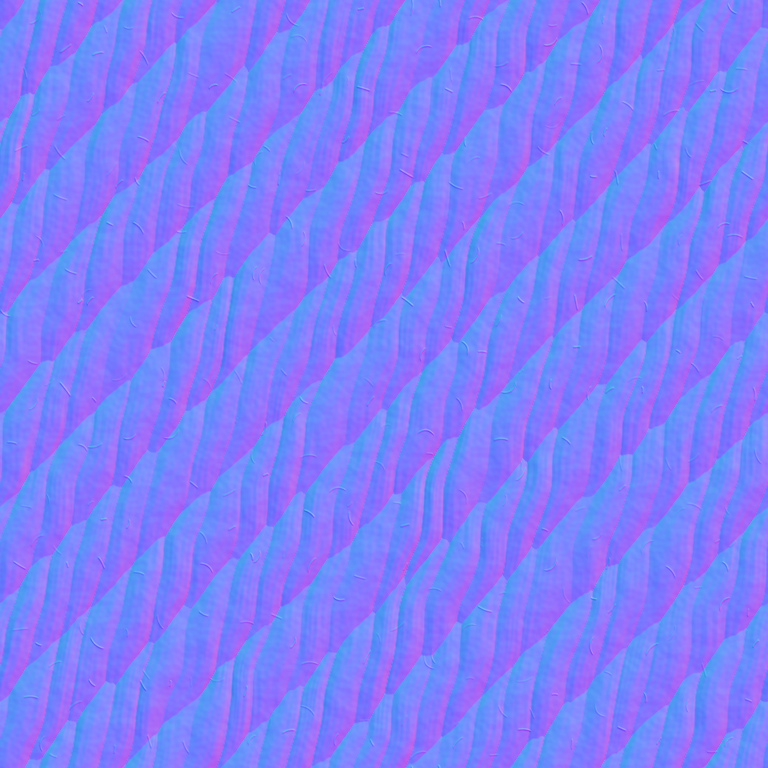
Give the GLSL for this texture map, as a Shadertoy shader.

```glsl
// Tangent-space normal map of eight diagonal twisted ropes lying side by side.
// A height field (rope profile, helical strands, fibres, loose hairs) is built
// from wrapping formulas, then differentiated into normals encoded as colour.

vec2 hash2(vec2 cell) {
    vec3 p = fract(cell.xyx * vec3(0.1031, 0.1030, 0.0973));
    p += dot(p, p.yzx + 33.33);
    return fract((p.xx + p.yz) * p.zy);
}

float cornerRamp(vec2 cell, vec2 offset, vec2 period) {
    float angle = 6.2832 * hash2(mod(cell, period) + 7.0).x;
    return dot(vec2(cos(angle), sin(angle)), offset);
}

// Gradient noise that repeats after a whole number of cells
float gradientNoise(vec2 p, vec2 period) {
    vec2 cell = floor(p), f = p - cell;
    vec2 blend = f * f * f * (f * (f * 6.0 - 15.0) + 10.0);
    vec2 e = vec2(1.0, 0.0);
    float low = mix(cornerRamp(cell, f, period),
                    cornerRamp(cell + e.xy, f - e.xy, period), blend.x);
    float high = mix(cornerRamp(cell + e.yx, f - e.yx, period),
                     cornerRamp(cell + e.xx, f - e.xx, period), blend.x);
    return mix(low, high, blend.y);
}

// One rope: w runs from -1 at its upper left side to 1 at its lower right
float ropeHeight(vec2 p, float w, float id, float wander) {
    // Strand coordinate follows a helix, twenty turns per rope
    float t = 20.0 * (p.x + 0.02 * asin(clamp(0.8 * w, -1.0, 1.0)));
    t += 20.0 * hash2(vec2(id, 3.0)).x + wander;
    t += 0.55 * gradientNoise(vec2(t * 0.5, id + 0.5), vec2(10.0, 8.0));

    float strand = mod(floor(t), 20.0);
    float q = 2.0 * fract(t) - 1.0;
    float bulge = mix(0.0020, 0.0037, hash2(vec2(strand, id + 40.0)).x);
    float height = bulge * (1.0 - q * q) - 0.006 * w * w;

    // Yarn folds and finer fibres drawn out along the strand
    height += 0.0010 * gradientNoise(vec2(t * 2.0, p.y * 7.0 + id * 3.0), vec2(40.0, 7.0));
    height += 0.0006 * gradientNoise(vec2(t * 6.0, p.y * 16.0 + id * 5.0), vec2(120.0, 16.0));
    return height;
}

// Short curved hairs scattered on a wrapping grid
float hairHeight(vec2 p) {
    vec2 g = p * 18.0, cell = floor(g);
    float height = 0.0;
    for (int j = -1; j <= 1; j++)
    for (int i = -1; i <= 1; i++) {
        vec2 c = cell + vec2(i, j);
        vec2 key = mod(c, 18.0);
        vec2 place = hash2(key + 61.0), form = hash2(key + 113.0);
        float angle = 6.2832 * form.x;
        vec2 axis = vec2(cos(angle), sin(angle));
        vec2 d = (g - c - place) / 18.0;
        float along = dot(d, axis);
        float across = dot(d, vec2(-axis.y, axis.x));
        across -= (place.x - 0.5) * 90.0 * along * along;
        float reach = mix(0.004, 0.013, form.y);
        float ridge = 1.0 - smoothstep(0.0, 0.0018, abs(across));
        ridge *= 1.0 - smoothstep(reach * 0.7, reach, abs(along));
        height = max(height, ridge * mix(0.0002, 0.0007, place.y));
    }
    return height;
}

float surfaceHeight(vec2 p) {
    float u = 8.0 * (p.x - p.y) - 0.27;
    float wander = 0.35 * gradientNoise(p * 12.0, vec2(12.0));

    // The higher of neighbouring ropes wins, giving scalloped seams
    float height = -1.0;
    for (int i = -1; i <= 1; i++) {
        float id = floor(u) + float(i);
        float w = 2.0 * (u - id) - 1.0;
        if (abs(w) < 1.4) height = max(height, ropeHeight(p, w, mod(id, 8.0), wander));
    }

    // Rough surface
    height += 0.0007 * gradientNoise(p * 45.0, vec2(45.0));
    height += 0.00025 * gradientNoise(p * 130.0, vec2(130.0));
    return height + hairHeight(p);
}

void mainImage(out vec4 fragColor, in vec2 fragCoord) {
    vec2 p = fragCoord / iResolution.xy;

    // Central differences also smooth the creases
    vec2 e = vec2(0.001, 0.0);
    vec2 slope = vec2(surfaceHeight(p + e.xy) - surfaceHeight(p - e.xy),
                      surfaceHeight(p + e.yx) - surfaceHeight(p - e.yx)) / (2.0 * e.x);

    vec3 normal = normalize(vec3(-slope, 1.0));
    fragColor = vec4(0.5 + 0.5 * normal, 1.0);
}
```
